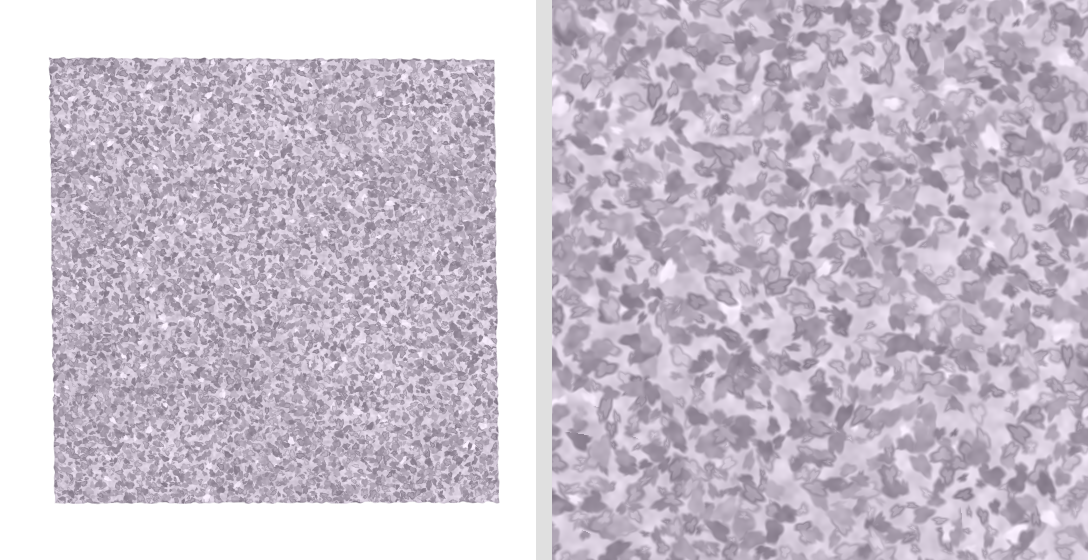
Left, the full canvas; right, a detail of the centre.
Give the GLSL for this texture, as a WebGL 1 fragment shader.

```glsl
precision highp float;
uniform vec2 u_resolution;

#define GRAIN_CELLS vec2(67.0, 70.0)
#define SPECK_CELLS vec2(103.0, 108.0)
#define GRAIN_SHARE 0.76
#define PALE_SHARE 0.022
#define MATRIX_TONE 0.85
#define DARK_TONE 0.55
#define MID_TONE 0.74
#define GRIT 0.13
#define EDGE_ROUGHNESS 0.004
#define SOFTNESS 0.0016

const vec3 LILAC_TINT = vec3(0.0, -0.04, 0.02);
const vec3 BACKDROP = vec3(1.0);

float hash(vec2 p) {
  return fract(sin(dot(p, vec2(12.9898, 78.233))) * 43758.5453);
}

// Value noise that wraps after a whole number of cells
float noise(vec2 uv, vec2 cells) {
  vec2 p = uv * cells;
  vec2 i = floor(p);
  vec2 f = fract(p);
  f = f * f * (3.0 - 2.0 * f);
  vec2 a = mod(i, cells);
  vec2 b = mod(i + 1.0, cells);
  return mix(mix(hash(a), hash(vec2(b.x, a.y)), f.x),
             mix(hash(vec2(a.x, b.y)), hash(b), f.x), f.y);
}

// Signed distance to a lumpy, stretched chip, in cell units
float chipDistance(vec2 v, float radius, vec2 id) {
  float turn = 1.0 + 3.6 * (hash(id + 3.1) - 0.5);
  float c = cos(turn);
  float s = sin(turn);
  v = vec2(c * v.x + s * v.y, c * v.y - s * v.x);
  v *= vec2(0.82, mix(1.0, 1.55, hash(id + 5.7)));
  float a = atan(v.y, v.x + 0.0001);
  float lumps = 0.14 * sin(3.0 * a + 6.3 * hash(id + 7.3))
              + 0.09 * sin(5.0 * a + 6.3 * hash(id + 9.9));
  return length(v) - radius * (1.0 + lumps);
}

// Lay one wrapped layer of scattered chips over the tone
float scatterChips(float tone, vec2 uv, vec2 cells, float seed, float share) {
  vec2 p = uv * cells;
  vec2 base = floor(p);
  float soft = SOFTNESS * cells.y;
  for (int y = -1; y <= 1; y++) {
    for (int x = -1; x <= 1; x++) {
      vec2 cell = base + vec2(float(x), float(y));
      vec2 id = mod(cell, cells) + seed;
      float pick = hash(id);
      if (pick > share) continue;
      vec2 jitter = vec2(hash(id + 11.3), hash(id + 17.9)) - 0.5;
      float radius = mix(0.23, 0.48, hash(id + 23.7));
      float d = chipDistance(p - cell - 0.5 - 0.9 * jitter, radius, id);
      float chipTone = mix(DARK_TONE, MID_TONE, hash(id + 29.1));
      // Some chips have a worn, lighter middle
      float worn = step(0.6, hash(id + 31.7));
      chipTone += 0.1 * worn * smoothstep(0.06, 0.24, -d);
      if (pick < PALE_SHARE * share) chipTone = 0.96;
      tone = mix(tone, chipTone, 1.0 - smoothstep(-soft, soft, d));
    }
  }
  return tone;
}

// Depth inside the slightly skewed slab; negative outside
float slabDepth(vec2 uv) {
  float left = uv.x - mix(0.103, 0.091, uv.y);
  float right = mix(0.932, 0.921, uv.y) - uv.x;
  float bottom = uv.y - mix(0.101, 0.103, uv.x);
  float top = mix(0.897, 0.893, uv.x) - uv.y;
  float ragged = noise(uv, vec2(110.0, 115.0)) - 0.5;
  return min(min(left, right), min(bottom, top)) + EDGE_ROUGHNESS * ragged;
}

void main() {
  vec2 uv = gl_FragCoord.xy / u_resolution;

  // Cloudy matrix, with thinner chips where it is lighter
  float cloud = noise(uv, vec2(6.0)) - 0.5;
  float mottle = noise(uv, vec2(86.0, 90.0)) - 0.5;
  float tone = MATRIX_TONE + 0.05 * cloud + 0.09 * mottle;
  float share = GRAIN_SHARE - 0.22 * cloud;

  tone = scatterChips(tone, uv, SPECK_CELLS, 41.0, 0.8 * share);
  tone = scatterChips(tone, uv, GRAIN_CELLS, 83.0, share);
  tone = scatterChips(tone, uv, GRAIN_CELLS, 157.0, share);

  // Fine grit over matrix and chips alike
  float grit = noise(uv, vec2(245.0, 256.0)) + noise(uv, vec2(160.0, 167.0));
  tone += GRIT * 0.5 * (grit - 1.0);

  // Slab on a plain backdrop, with a faintly shaded rim
  float depth = slabDepth(uv);
  tone -= 0.05 * (1.0 - smoothstep(0.0, 0.005, depth));
  vec3 stone = clamp(vec3(tone) + LILAC_TINT, 0.0, 1.0);
  float inside = smoothstep(-SOFTNESS, SOFTNESS, depth);
  gl_FragColor = vec4(mix(BACKDROP, stone, inside), 1.0);
}
```
